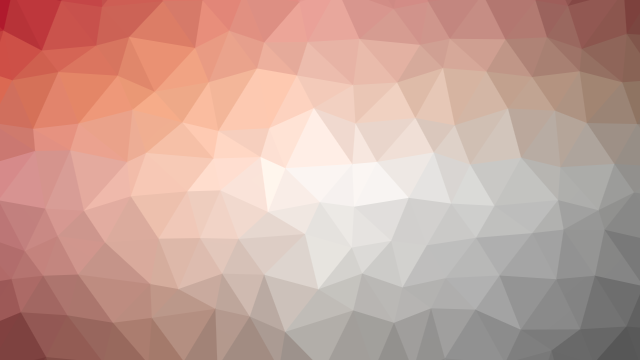
Give the GLSL for this background, as a Shadertoy shader.

```glsl
vec2 hash2(vec2 p) {
    return fract(sin(vec2(dot(p, vec2(127.1, 311.7)), dot(p, vec2(269.5, 183.3)))) * 4375.85);
}

// Piecewise linear blend of five colours, t from 0 to 4
vec3 ramp(float t, vec3 a, vec3 b, vec3 c, vec3 d, vec3 e) {
    vec3 color = mix(a, b, clamp(t, 0.0, 1.0));
    color = mix(color, c, clamp(t - 1.0, 0.0, 1.0));
    color = mix(color, d, clamp(t - 2.0, 0.0, 1.0));
    return mix(color, e, clamp(t - 3.0, 0.0, 1.0));
}

// Red corner, peach left, white centre, grey right, dark rim
vec3 gradientMesh(vec2 uv) {
    vec2 t = clamp(uv, 0.0, 1.0) * 4.0;
    vec3 bottom = ramp(t.x, vec3(0.44, 0.20, 0.20), vec3(0.62, 0.45, 0.39),
                       vec3(0.62, 0.60, 0.58), vec3(0.54), vec3(0.30));
    vec3 lower = ramp(t.x, vec3(0.70, 0.42, 0.41), vec3(0.83, 0.67, 0.61),
                      vec3(0.86, 0.85, 0.83), vec3(0.72), vec3(0.46));
    vec3 middle = ramp(t.x, vec3(0.81, 0.53, 0.54), vec3(0.97, 0.79, 0.71),
                       vec3(1.02, 1.00, 0.99), vec3(0.84, 0.84, 0.83), vec3(0.59, 0.59, 0.58));
    vec3 upper = ramp(t.x, vec3(0.84, 0.40, 0.31), vec3(0.95, 0.64, 0.49),
                      vec3(0.97, 0.81, 0.74), vec3(0.84, 0.71, 0.63), vec3(0.54, 0.43, 0.36));
    vec3 top = ramp(t.x, vec3(0.66, 0.08, 0.16), vec3(0.83, 0.42, 0.36),
                    vec3(0.89, 0.60, 0.57), vec3(0.73, 0.48, 0.46), vec3(0.46, 0.22, 0.21));
    return ramp(t.y, bottom, lower, middle, upper, top);
}

// Jittered vertex of a sheared triangular lattice
vec2 vertex(vec2 id) {
    return vec2(id.x + 0.5 * id.y, id.y) + (hash2(id) - 0.5) * 0.6;
}

// Signed distance to the line through a and b, positive on its left
float leftOf(vec2 p, vec2 a, vec2 b) {
    vec2 edge = normalize(b - a);
    return edge.x * (p.y - a.y) - edge.y * (p.x - a.x);
}

// Adds one flat facet, weighted by its pixel coverage
void addFacet(inout vec4 sum, vec2 p, vec2 a, vec2 b, vec2 c, vec2 id, vec2 extent, float pixel) {
    float inside = min(leftOf(p, a, b), min(leftOf(p, b, c), leftOf(p, c, a)));
    float coverage = clamp(inside / pixel + 0.5, 0.0, 1.0);
    vec3 color = gradientMesh((a + b + c) / 3.0 / extent);
    color *= 1.0 + (hash2(id + 41.3).x - 0.5) * 0.07;
    sum += vec4(color, 1.0) * coverage;
}

void mainImage(out vec4 fragColor, in vec2 fragCoord) {
    vec2 scale = vec2(7.9, 9.0);
    vec2 p = fragCoord / iResolution.y * scale;
    vec2 extent = iResolution.xy / iResolution.y * scale;
    float pixel = scale.y / iResolution.y;
    vec2 cell = floor(vec2(p.x - 0.5 * p.y, p.y));

    // Two facets for each nearby lattice cell
    vec4 sum = vec4(gradientMesh(p / extent), 1.0) * 0.001;
    for (int y = -1; y <= 1; y++) {
        for (int x = -1; x <= 1; x++) {
            vec2 id = cell + vec2(x, y);
            vec2 a = vertex(id);
            vec2 b = vertex(id + vec2(1, 0));
            vec2 c = vertex(id + vec2(0, 1));
            vec2 d = vertex(id + vec2(1, 1));
            addFacet(sum, p, a, b, c, id, extent, pixel);
            addFacet(sum, p, b, d, c, id + 0.5, extent, pixel);
        }
    }
    fragColor = vec4(clamp(sum.rgb / sum.a, 0.0, 1.0), 1.0);
}
```
